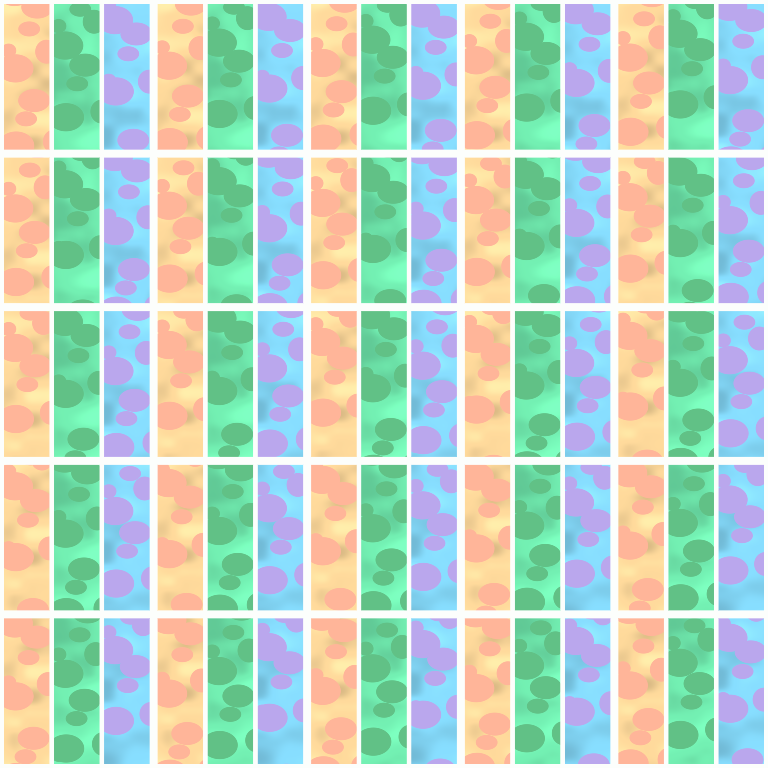
Write a Shadertoy shader that draws this pattern.

```glsl
// A 5 by 5 grid of tiles, each holding three tall pastel panels of rising blobs.
// Every tile is a later moment of one looping drift: ellipses follow vertical
// paths phased per panel, over a softly mottled ground made of value noise.

const float TILES = 5.0;
const float LOOP = 5.0;          // length of the drift, in rows of tiles
const float MARGIN = 0.026;      // all lengths below are in tile units
const float PANEL_WIDTH = 0.296;
const float PANEL_PITCH = 0.326;
const float PI = 3.14159265;

float hash(vec2 p) {
    return fract(sin(dot(p, vec2(127.1, 311.7))) * 43758.5453);
}

float valueNoise(vec2 p) {
    vec2 i = floor(p), f = fract(p);
    f = f * f * (3.0 - 2.0 * f);
    vec2 e = vec2(0.0, 1.0);
    return mix(mix(hash(i), hash(i + e.yx), f.x),
               mix(hash(i + e.xy), hash(i + e.yy), f.x), f.y);
}

float fill(float dist, float pixel) {
    return 1.0 - smoothstep(-0.5 * pixel, 0.5 * pixel, dist);
}

float boxDistance(vec2 p, vec2 halfSize) {
    vec2 d = abs(p) - halfSize;
    return max(d.x, d.y);
}

float ellipseDistance(vec2 p, vec2 radius) {
    vec2 q = p / radius;
    float k = length(q);
    return k * (k - 1.0) / max(length(q / radius), 0.001);
}

// One kind of blob, repeated once per loop along its rising path.
// lane: x at mid path, sideways drift; path: mid height, speed, bend, wobble.
float stream(vec2 p, float time, vec2 lane, vec2 radius, vec4 path) {
    float nearest = 1.0;
    for (int k = -2; k < 2; k++) {
        float n = mod(time, LOOP) + LOOP * float(k);
        vec2 center = vec2(lane.x + lane.y * n,
            path.x - path.y * n + path.z * n * n + path.w * sin(n * PI / LOOP));
        nearest = min(nearest, ellipseDistance(p - center, radius));
    }
    return nearest;
}

float blobsDistance(vec2 p, float time) {
    float large = stream(p, time - 0.1, vec2(0.074, -0.001), vec2(0.118, 0.092),
                         vec4(0.436, 0.100, 0.0, 0.02));
    float medium = stream(p, time - 1.67, vec2(0.203, 0.004), vec2(0.104, 0.075),
                          vec4(0.423, 0.130, 0.005, 0.0));
    float small = stream(p, time - 2.5, vec2(0.154, 0.004), vec2(0.071, 0.049),
                         vec4(0.443, 0.117, 0.006, 0.0));
    float rightEdge = stream(p, time - 3.7, vec2(0.290, -0.010), vec2(0.074, 0.078),
                             vec4(0.488, 0.117, 0.0, 0.0));
    float leftEdge = stream(p, time + 0.33, vec2(0.030, 0.0), vec2(0.050, 0.046),
                            vec4(0.365, 0.111, 0.0065, 0.0));
    return min(min(large, medium), min(small, min(rightEdge, leftEdge)));
}

// Soft light and shade drifting slowly with the blobs
float mottle(vec2 p, float time, float panel) {
    vec2 q = p * vec2(5.0, 6.5) + vec2(panel * 17.0, time * 0.65);
    return 0.72 * valueNoise(q) + 0.28 * valueNoise(q * 1.9 + 8.3);
}

vec3 groundColor(float panel) {
    vec3 peach = vec3(1.0, 0.855, 0.61);
    vec3 mint = vec3(0.45, 0.94, 0.70);
    vec3 sky = vec3(0.53, 0.87, 1.0);
    return panel < 0.5 ? peach : panel < 1.5 ? mint : sky;
}

vec3 blobColor(float panel) {
    vec3 coral = vec3(1.0, 0.71, 0.60);
    vec3 leaf = vec3(0.38, 0.755, 0.525);
    vec3 lilac = vec3(0.73, 0.655, 0.93);
    return panel < 0.5 ? coral : panel < 1.5 ? leaf : lilac;
}

void mainImage(out vec4 fragColor, in vec2 fragCoord) {
    // Tile coordinates, counted from the top left
    vec2 grid = fragCoord / iResolution.xy * TILES;
    grid.y = TILES - grid.y;
    vec2 tile = floor(grid);
    vec2 p = fract(grid);
    float pixel = TILES / min(iResolution.x, iResolution.y);

    // Panel within the tile
    float gap = PANEL_PITCH - PANEL_WIDTH;
    float panel = clamp(floor((p.x - MARGIN + 0.5 * gap) / PANEL_PITCH), 0.0, 2.0);
    vec2 local = vec2(p.x - MARGIN - panel * PANEL_PITCH, p.y);

    // Moment in the drift, staggered by thirds between panels
    float time = tile.y + tile.x / TILES;
    float panelTime = time - LOOP * fract(panel * 2.0 / 3.0 + 0.001);

    // Ground, blobs, then the pale frame
    float shade = mottle(local, time, panel);
    vec3 color = groundColor(panel);
    color *= 1.0 - 0.16 * smoothstep(0.5, 0.95, shade);
    color = mix(color, color * 1.07 + 0.02, 1.0 - smoothstep(0.1, 0.5, shade));
    color = mix(color, blobColor(panel), fill(blobsDistance(local, panelTime), pixel));

    float frame = boxDistance(local - vec2(0.5 * PANEL_WIDTH, 0.5),
                              vec2(0.5 * PANEL_WIDTH, 0.5 - MARGIN));
    color = mix(vec3(0.99, 0.995, 0.99), color, fill(frame, pixel));
    fragColor = vec4(clamp(color, 0.0, 1.0), 1.0);
}
```
